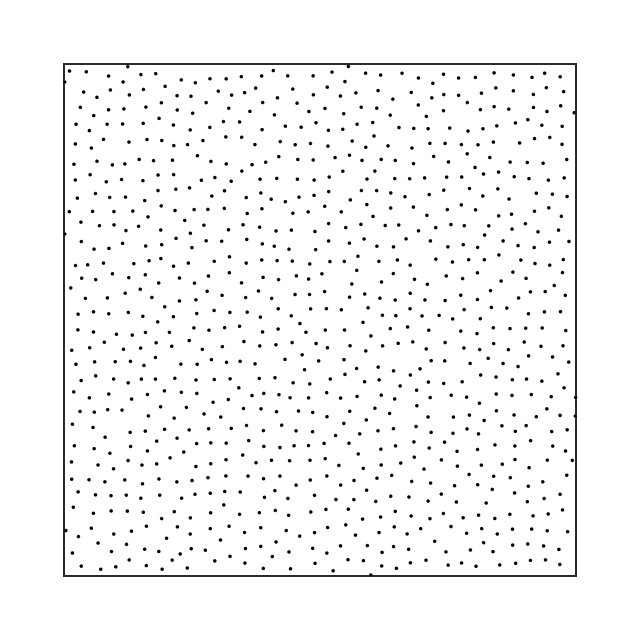
A Shadertoy shader for this pattern:

```glsl
// Evenly scattered black dots (blue noise) inside a thin square frame on white.

const float CELLS = 38.0;   // grid cells per canvas height, one dot in each

// Integer hash giving two values in 0..1 per cell.
vec2 hash2(ivec2 cell) {
    uvec2 v = uvec2(cell + 4096) * 1664525u + 1013904223u;
    v.x += v.y * 1664525u;
    v.y += v.x * 1664525u;
    v ^= v >> 16u;
    v.x += v.y * 1664525u;
    v.y += v.x * 1664525u;
    v ^= v >> 16u;
    return vec2(v & 65535u) / 65535.0;
}

// Random starting point inside a cell, in grid units.
vec2 seedPoint(ivec2 cell) {
    return vec2(cell) + 0.5 + 0.92 * (hash2(cell) - 0.5);
}

// Shift that moves p away from a neighbour that is too close.
vec2 push(vec2 p, vec2 neighbour) {
    vec2 away = p - neighbour;
    float dist = max(length(away), 1e-4);
    return 0.5 * max(0.94 - dist, 0.0) * away / dist;
}

// First relaxation: seeds repel each other.
vec2 spreadPoint(ivec2 cell) {
    vec2 p = seedPoint(cell), shift = vec2(0.0);
    for (int j = -1; j <= 1; j++)
        for (int i = -1; i <= 1; i++)
            if (i != 0 || j != 0) shift += push(p, seedPoint(cell + ivec2(i, j)));
    return p + shift;
}

// Second relaxation: evens out the remaining close pairs.
vec2 dotCentre(ivec2 cell) {
    vec2 p = spreadPoint(cell), shift = vec2(0.0);
    for (int j = -1; j <= 1; j++)
        for (int i = -1; i <= 1; i++)
            if (i != 0 || j != 0) shift += push(p, spreadPoint(cell + ivec2(i, j)));
    vec2 middle = vec2(cell) + 0.5;
    return middle + clamp(p + shift - middle, -0.85, 0.85);
}

// Coverage of a shape from its signed distance, smoothed over one pixel.
float coverage(float dist, float pixel) {
    return clamp(0.5 - dist / pixel, 0.0, 1.0);
}

void mainImage(out vec4 fragColor, in vec2 fragCoord) {
    float pixel = 1.0 / min(iResolution.x, iResolution.y);
    vec2 uv = (fragCoord - 0.5 * iResolution.xy) * pixel + 0.5;

    // Square frame
    vec2 fromCentre = abs(uv - 0.5);
    float box = max(fromCentre.x, fromCentre.y) - 0.4;
    float ink = coverage(abs(box) - 0.0013, pixel);

    // Dots whose centres lie within the frame
    if (box < 0.01) {
        vec2 grid = uv * CELLS;
        ivec2 corner = ivec2(floor(grid - 0.5));
        for (int j = 0; j <= 1; j++)
            for (int i = 0; i <= 1; i++) {
                vec2 centre = dotCentre(corner + ivec2(i, j)) / CELLS;
                vec2 inset = abs(centre - 0.5);
                if (max(inset.x, inset.y) < 0.4)
                    ink = max(ink, coverage(length(uv - centre) - 0.0027, pixel));
            }
    }

    fragColor = vec4(vec3(1.0 - ink), 1.0);
}
```
